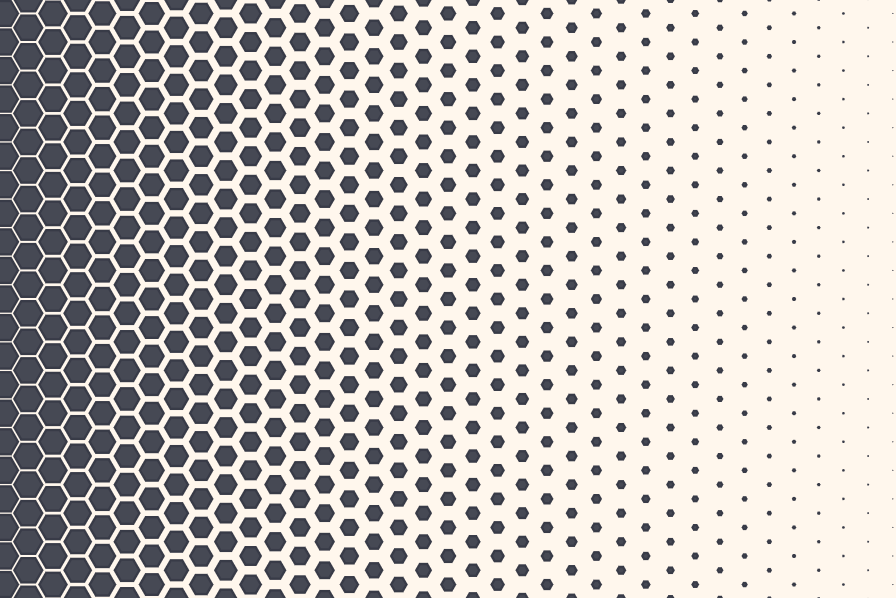
Reproduce this pattern procedurally as a WebGL 2 fragment shader.

```glsl
#version 300 es
precision highp float;

uniform vec2 u_resolution;
out vec4 fragColor;

const vec2 FRAME = vec2(1.5, 1.0);
const float ROW_PITCH = 0.04775;
const float COLUMN_PITCH = ROW_PITCH * 0.8660254;
const float FIRST_COLUMN = 0.006;
const vec3 CREAM = vec3(1.0, 0.97, 0.93);
const vec3 SLATE = vec3(0.275, 0.285, 0.33);
const vec3 SLATE_RIM = vec3(0.22, 0.23, 0.28);

// Signed distance to a flat-topped hexagon
float hexagon(vec2 p, float apothem) {
    p = abs(p);
    return max(p.y, dot(p, vec2(0.8660254, 0.5))) - apothem;
}

// Hexagons shrink steadily from the left column to the right one
float columnApothem(float column) {
    return max(0.0228 - 0.00061 * column, 0.0);
}

// Distance to the closest hexagon in one column; odd columns shift half a row
float hexColumn(vec2 p, float column) {
    float shift = 0.5 * mod(column, 2.0);
    float row = p.y / ROW_PITCH - shift;
    float y = (row - floor(row + 0.5)) * ROW_PITCH;
    float x = p.x - FIRST_COLUMN - column * COLUMN_PITCH;
    return hexagon(vec2(x, y), columnApothem(column));
}

float hexField(vec2 p) {
    float left = floor((p.x - FIRST_COLUMN) / COLUMN_PITCH);
    return min(hexColumn(p, left), hexColumn(p, left + 1.0));
}

void main() {
    // Rows are centred vertically, columns start at the left edge
    vec2 p = gl_FragCoord.xy / u_resolution * FRAME;
    p.y -= 0.5;
    float pixel = 1.0 / u_resolution.y;

    float d = hexField(p);
    float coverage = clamp(0.5 - d / pixel, 0.0, 1.0);

    // Slightly deeper tone along the inner rim
    float rim = smoothstep(-0.0052, -0.0028, d);
    vec3 ink = mix(SLATE, SLATE_RIM, rim);

    fragColor = vec4(mix(CREAM, ink, coverage), 1.0);
}
```
